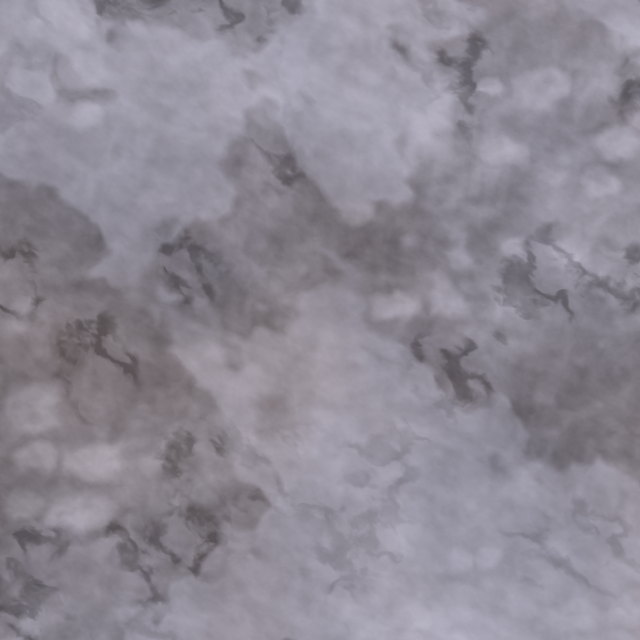
A three.js fragment shader for this texture:

```glsl
// Weathered grey rock: pale slabs, clustered soft lumps and dark broken crevices.
varying vec2 vUv;

const vec3 SHADOW = vec3(0.44, 0.42, 0.45);
const vec3 PALE = vec3(0.67, 0.65, 0.70);
const vec3 WARM_TINT = vec3(0.012, -0.002, -0.022);
const vec2 GRAIN_DIR = vec2(0.85, -0.53);  // falls to the right
const float BASE_TONE = 0.32;
const float BASE_CONTRAST = 0.90;
const float SLAB_SCALE = 3.6;
const float SLAB_LIFT = 0.42;
const float MOTTLE_SCALE = 11.0;
const float MOTTLE_CONTRAST = 0.85;
const float RELIEF_SCALE = 21.0;
const float RELIEF_CONTRAST = 0.75;
const vec2 LIGHT_STEP = vec2(-0.008, 0.014);
const float LUMP_SCALE = 12.0;
const float LUMP_LIFT = 0.55;
const float CREVICE_SCALE = 17.0;
const float CREVICE_DEPTH = 0.60;
const float GRAIN_SCALE = 55.0;
const float GRAIN_CONTRAST = 0.38;

float hash(vec2 p) {
  return fract(sin(dot(p, vec2(127.1, 311.7))) * 43758.5453);
}

float noise(vec2 p) {
  vec2 cell = floor(p);
  vec2 f = fract(p);
  f = f * f * (3.0 - 2.0 * f);
  float low = mix(hash(cell), hash(cell + vec2(1.0, 0.0)), f.x);
  float high = mix(hash(cell + vec2(0.0, 1.0)), hash(cell + 1.0), f.x);
  return mix(low, high, f.y);
}

// Octaves are turned against each other to hide the lattice.
float fbm(vec2 p) {
  const mat2 TURN = mat2(1.6, 1.2, -1.2, 1.6);
  float sum = 0.0;
  float weight = 0.516;
  for (int i = 0; i < 5; i++) {
    sum += weight * noise(p);
    p = TURN * p + 17.3;
    weight *= 0.5;
  }
  return sum;
}

// Coordinates stretched along the grain direction.
vec2 alongGrain(vec2 p, float stretch) {
  vec2 across = vec2(-GRAIN_DIR.y, GRAIN_DIR.x);
  return vec2(dot(p, GRAIN_DIR) / stretch, dot(p, across));
}

// Soft pebbles of random size, one per cell, kept where the cluster noise is high.
float lumps(vec2 p) {
  vec2 cell = floor(p);
  float height = 0.0;
  for (int y = -1; y <= 1; y++) {
    for (int x = -1; x <= 1; x++) {
      vec2 id = cell + vec2(float(x), float(y));
      vec2 center = id + 0.2 + 0.6 * vec2(hash(id + 3.1), hash(id + 7.7));
      float radius = mix(0.28, 0.70, hash(id + 11.9));
      float cluster = noise(id * 0.27 + 41.0) + 0.5 * (hash(id + 23.5) - 0.5);
      float kept = smoothstep(0.45, 0.60, cluster);
      float dist = length((p - center) * vec2(0.9, 1.15)) / radius;
      float strength = mix(0.45, 1.0, hash(id + 31.3));
      height = max(height, kept * strength * (1.0 - smoothstep(0.45, 1.0, dist)));
    }
  }
  return height;
}

// Dark ridges of the noise, broken into short pieces.
float crevices(vec2 p) {
  vec2 q = alongGrain(p, 1.5) * CREVICE_SCALE;
  float ridge = 1.0 - abs(2.0 * fbm(q + 5.0) - 1.0);
  float broken = smoothstep(0.50, 0.64, fbm(p * 7.0 + 63.0));
  return smoothstep(0.78, 0.98, ridge) * broken;
}

// Small bumps lit from the upper left: bright above, dark below.
float relief(vec2 p) {
  vec2 q = alongGrain(p, 1.2) * RELIEF_SCALE;
  vec2 lit = alongGrain(p + LIGHT_STEP, 1.2) * RELIEF_SCALE;
  return fbm(q + 87.0) - fbm(lit + 87.0);
}

void main() {
  vec2 warp = vec2(fbm(vUv * 6.0 + 2.0), fbm(vUv * 6.0 + 29.0)) - 0.5;
  vec2 fineWarp = vec2(fbm(vUv * 26.0 + 8.0), fbm(vUv * 26.0 + 37.0)) - 0.5;
  vec2 p = vUv + 0.05 * warp + 0.022 * fineWarp;

  // Broad light and shade with mid-sized mottling
  float tone = BASE_TONE + BASE_CONTRAST * (fbm(vUv * 3.4 + 12.0) - 0.5);
  float mottle = fbm(alongGrain(p, 1.2) * MOTTLE_SCALE + 51.0) - 0.5;
  tone += MOTTLE_CONTRAST * mottle;

  // Pale slabs with ragged edges, flatter than the ground around them
  float slab = smoothstep(0.53, 0.575, fbm(alongGrain(p, 1.3) * SLAB_SCALE + 19.0));
  tone += slab * (SLAB_LIFT - 0.45 * MOTTLE_CONTRAST * mottle);

  // Lumps, crevices and lit bumps
  tone += LUMP_LIFT * lumps(p * LUMP_SCALE) * (1.0 - 0.6 * slab);
  tone -= CREVICE_DEPTH * crevices(p) * (1.0 - 0.55 * slab);
  tone += RELIEF_CONTRAST * relief(p) * (1.0 - 0.4 * slab);

  // Streaked grain
  tone += GRAIN_CONTRAST * (fbm(alongGrain(vUv, 1.5) * GRAIN_SCALE) - 0.5);
  tone = clamp(tone, -0.4, 1.25);

  // Grey ramp, drifting between cool and warm
  float warmth = 3.0 * (fbm(vUv * 2.6 + 73.0) - 0.5) - 0.3 * slab + 0.1;
  vec3 color = mix(SHADOW, PALE, tone) + WARM_TINT * clamp(warmth, -0.7, 1.0);
  gl_FragColor = vec4(color, 1.0);
}
```
